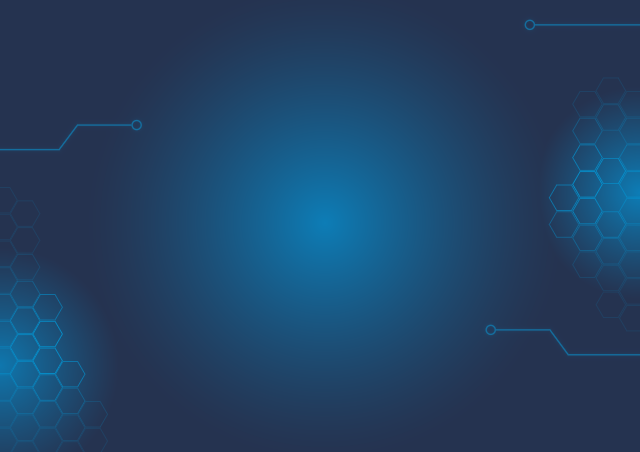
Write a Shadertoy shader that draws this background.

```glsl
// Dark navy backdrop with one large central glow and two glows at the sides.
// Honeycomb patches fade over the side glows; three bent circuit traces end in
// rings. Everything is built from distance functions, in units of canvas height.

const float ASPECT = 1.412;
const vec3 NAVY  = vec3(0.145, 0.200, 0.315);
const vec3 AZURE = vec3(0.050, 0.490, 0.715);
const vec3 CYAN  = vec3(0.000, 0.610, 0.860);
const vec3 TRACE = vec3(0.070, 0.460, 0.660);

const float HEX_APOTHEM = 0.0282;
const float RING_RADIUS = 0.0100;

// Radial falloff from 1 at the centre to 0 at the radius
float glow(vec2 p, vec2 centre, float radius, float power) {
    return pow(clamp(1.0 - length(p - centre) / radius, 0.0, 1.0), power);
}

// Antialiased coverage of a line of given width, px = size of one pixel
float stroke(float dist, float width, float px) {
    return clamp((0.5 * width - abs(dist)) / px + 0.5, 0.0, 1.0);
}

float segment(vec2 p, vec2 a, vec2 b) {
    vec2 ab = b - a;
    float t = clamp(dot(p - a, ab) / max(dot(ab, ab), 1e-6), 0.0, 1.0);
    return length(p - a - ab * t);
}

// Signed distance to a flat-topped hexagon
float hexagon(vec2 p, float apothem) {
    p = abs(p);
    return max(p.y, dot(p, vec2(0.8660, 0.5))) - apothem;
}

// Centre of the nearest cell in a column; odd columns shift by half a row
vec2 cellCentre(vec2 p, vec2 origin, vec2 pitch, float column) {
    float shift = 0.5 * mod(column, 2.0);
    float row = round((p.y - origin.y) / pitch.y - shift);
    return origin + vec2(column, row + shift) * pitch;
}

// Brightness of a cell, strongest near the focus
float cellLight(vec2 cell, vec2 focus, float spread) {
    vec2 d = (cell - focus) / spread;
    return 0.13 + 0.75 * exp(-dot(d, d));
}

// Left patch: a stepped slope falling to the right
float leftMask(vec2 cell, float column) {
    float top = 0.581 - 0.469 * smoothstep(0.3, 4.0, column);
    return step(0.0, column) * step(column, 4.0) * step(cell.y, top);
}

// Right patch: a rounded cluster with two gaps in its third column
float rightMask(vec2 cell, float column) {
    float middle = 0.564 - 0.0294 * cos(2.2 * column);
    float reach = 0.2665 - 0.2114 * exp(-1.25 * column);
    float inside = step(0.0, column) * step(abs(cell.y - middle), reach);
    float gapDist = abs(abs(cell.y - 0.623) - 0.0592);
    float gap = step(abs(column - 2.0), 0.5) * step(gapDist, 0.01);
    return inside * (1.0 - gap);
}

// Bent line a-b-c-d with a ring at d
float traceLine(vec2 p, vec2 a, vec2 b, vec2 c, vec2 d) {
    float path = min(segment(p, a, b), min(segment(p, b, c), segment(p, c, d)));
    float fromEnd = length(p - d) - RING_RADIUS;
    return min(max(path, -fromEnd), abs(fromEnd));
}

void mainImage(out vec4 fragColor, in vec2 fragCoord) {
    vec2 p = fragCoord / iResolution.xy * vec2(ASPECT, 1.0);
    float px = 1.0 / iResolution.y;

    // Glows
    float light = glow(p, vec2(0.717, 0.507), 0.525, 1.35);
    light = max(light, glow(p, vec2(1.412, 0.5735), 0.235, 1.1));
    light = max(light, 0.92 * glow(p, vec2(0.0, 0.191), 0.262, 1.1));
    vec3 color = mix(NAVY, AZURE, light);

    // Honeycomb: test the two columns on either side of the point
    vec2 leftOrigin = vec2(0.0055, 0.557), leftPitch = vec2(0.0498, 0.0592);
    vec2 rightOrigin = vec2(1.2445, 0.5625), rightPitch = vec2(0.0516, 0.0592);
    float comb = 0.0;
    for (int side = 0; side < 2; side++) {
        float column = floor((p.x - leftOrigin.x) / leftPitch.x) + float(side);
        vec2 cell = cellCentre(p, leftOrigin, leftPitch, column);
        float line = stroke(hexagon(p - cell, HEX_APOTHEM), 0.0019, px);
        float lit = cellLight(cell, vec2(0.115, 0.235), 0.115);
        comb = max(comb, line * lit * leftMask(cell, column));

        column = floor((p.x - rightOrigin.x) / rightPitch.x) + float(side);
        cell = cellCentre(p, rightOrigin, rightPitch, column);
        line = stroke(hexagon(p - cell, HEX_APOTHEM), 0.0019, px);
        lit = cellLight(cell, vec2(1.312, 0.588), 0.11);
        comb = max(comb, line * lit * rightMask(cell, column));
    }
    color = mix(color, CYAN, comb);

    // Circuit traces with a faint halo
    float wire = traceLine(p, vec2(-0.02, 0.669), vec2(0.1305, 0.669),
                           vec2(0.171, 0.7233), vec2(0.3015, 0.7233));
    wire = min(wire, traceLine(p, vec2(1.45, 0.945), vec2(1.4, 0.945),
                               vec2(1.3, 0.945), vec2(1.169, 0.945)));
    wire = min(wire, traceLine(p, vec2(1.45, 0.2151), vec2(1.2537, 0.2151),
                               vec2(1.2132, 0.2702), vec2(1.0827, 0.2702)));
    color = mix(color, TRACE, 0.22 * exp(-wire / 0.003));
    color = mix(color, TRACE, 0.85 * stroke(wire, 0.003, px));

    fragColor = vec4(color, 1.0);
}
```
